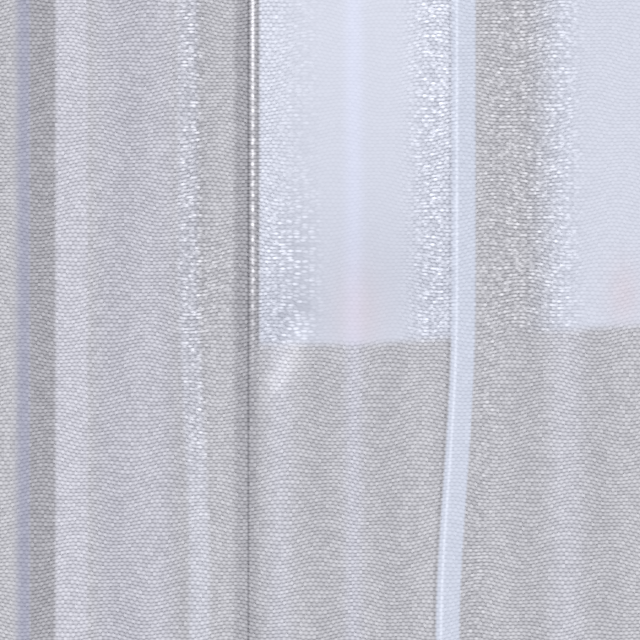
Give the GLSL for this texture, as a WebGL 1 fragment shader.

```glsl
precision highp float;
// Sheer woven curtain hanging in vertical folds before a bright window.
// Soft bands give the folds, a sloping horizon splits sky from ground,
// and a staggered thread pattern with cellular glints gives the cloth.

#define THREAD_ROWS 170.0
#define THREAD_COLS 118.0
#define WEAVE_DEPTH 0.085
#define GLINT_GAIN 0.20
#define HORIZON 0.46
#define CLOTH vec3(0.742, 0.742, 0.768)
#define SKY vec3(0.835, 0.850, 0.905)
#define FOLD_LIGHT vec3(0.825, 0.850, 0.915)
#define SHADE vec3(0.640, 0.638, 0.665)

uniform vec2 u_resolution;

float hash(vec2 p) {
  vec3 q = fract(vec3(p.xyx) * 0.1031);
  q += dot(q, q.yzx + 33.33);
  return fract((q.x + q.y) * q.z);
}

// Soft-edged strip from a to b.
float band(float x, float a, float b, float soft) {
  return smoothstep(a - soft, a + soft, x) * (1.0 - smoothstep(b - soft, b + soft, x));
}

// Thin bright or dark thread centred on c.
float thread(float x, float c, float width) {
  float d = (x - c) / width;
  return exp(-d * d);
}

float blob(vec2 p, vec2 c, vec2 size) {
  vec2 d = (p - c) / size;
  return exp(-dot(d, d));
}

// Distance-based cell highlights: one jittered short fibre per cell.
float fibres(vec2 p) {
  vec2 cell = floor(p);
  float glow = 0.0;
  for (int i = -1; i <= 1; i++) {
    for (int j = -1; j <= 1; j++) {
      vec2 c = cell + vec2(float(i), float(j));
      vec2 site = c + 0.2 + 0.6 * vec2(hash(c), hash(c + 41.0));
      glow = max(glow, hash(c + 87.0) * (1.0 - smoothstep(0.1, 0.65, length(p - site))));
    }
  }
  return glow;
}

// Alternating thread bumps, bent by layered sines; range about -1 to 1.
float weave(vec2 p) {
  float bend = sin(p.x * 31.0 + p.y * 9.0) + 0.6 * sin(p.x * 67.0 - p.y * 23.0);
  vec2 q = vec2(p.x * THREAD_COLS + 0.25 * sin(p.y * 27.0 + p.x * 8.0),
                p.y * THREAD_ROWS + 0.7 * bend);
  float row = floor(q.y);
  float stagger = sin(6.2832 * (q.x + 0.5 * mod(row, 2.0)));
  float across = cos(6.2832 * (q.y - row - 0.5));
  return 0.6 * across + 0.5 * stagger + 0.7 * (hash(floor(q)) - 0.5);
}

void main() {
  vec2 p = gl_FragCoord.xy / u_resolution;
  float x = p.x;
  float y = p.y;
  float lean = 0.025 * pow(1.0 - smoothstep(0.0, 0.58, y), 1.3);
  float foldX = x + lean;
  float innerX = x - 0.018 * (1.0 - smoothstep(0.1, 0.6, y));
  vec3 color = CLOTH + 0.012 * sin(x * 58.0 + sin(y * 5.0));

  // Window light above the sloping horizon.
  float horizon = HORIZON + 0.07 * max(x - 0.57, 0.0);
  float sky = smoothstep(horizon - 0.008, horizon + 0.012, y);
  float pane = band(x, 0.405, 0.712, 0.006);
  float rightPane = smoothstep(0.81, 0.89, x);
  color = mix(color, SKY, sky * max(pane, rightPane));
  color += 0.018 * sky * pane * smoothstep(0.62, 1.0, y);
  color -= 0.045 * sky * blob(p, vec2(0.45, 0.49), vec2(0.06, 0.06));
  color -= 0.025 * sky * blob(p, vec2(0.60, 0.56), vec2(0.15, 0.10));
  color = mix(color, vec3(0.85, 0.81, 0.85), 0.6 * sky *
      (blob(p, vec2(0.56, 0.51), vec2(0.035, 0.07)) + blob(p, vec2(0.975, 0.54), vec2(0.025, 0.05))));
  color += vec3(0.02, 0.022, 0.04) * band(x, 0.54, 0.565, 0.012);

  // Left folds: shadow gutter, pale overlap and inner pleat.
  color = mix(color, vec3(0.66, 0.665, 0.735), band(x, 0.027, 0.05, 0.009));
  color = mix(color, SHADE + 0.02, band(x, 0.047, 0.087, 0.003));
  color = mix(color, vec3(0.80, 0.80, 0.845), 0.85 * band(x, 0.087, 0.137, 0.005));
  color += vec3(0.01, 0.01, 0.025) * band(x, 0.15, 0.27, 0.02);
  color += vec3(0.055, 0.06, 0.075) * band(innerX, 0.278, 0.309, 0.006);
  color = mix(color, SHADE, 0.85 * band(x, 0.367, 0.402, 0.006) * mix(0.6, 1.0, smoothstep(0.15, 0.55, y)));

  // Faint pleats below the window and a curved pale reflection.
  color += vec3(0.03, 0.032, 0.045) * (1.0 - sky) *
      (band(x, 0.42, 0.455, 0.02) + 0.8 * band(x, 0.86, 0.91, 0.02));
  float arc = 0.475 - 1.6 * pow(max(0.52 - y, 0.0), 1.7);
  color += 0.07 * thread(x, arc, 0.02) * band(y, 0.38, 0.50, 0.025) * smoothstep(0.40, 0.42, x);

  // Right fold, leaning left near the hem, with its shaded neighbour.
  color = mix(color, CLOTH + 0.01, band(foldX, 0.745, 0.82, 0.008) * sky);
  color = mix(color, FOLD_LIGHT, 0.9 * band(foldX, 0.706, 0.743, 0.003));
  color += 0.07 * thread(foldX, 0.714, 0.0025) - 0.07 * thread(foldX, 0.703, 0.003);

  // Cloth texture: calm in open sky, glittering near the bright edges.
  float calm = sky * max(band(x, 0.44, 0.65, 0.04), 0.8 * smoothstep(0.84, 0.92, x));
  calm = max(calm, 0.7 * band(foldX, 0.706, 0.743, 0.004));
  calm = max(calm, 0.5 * band(x, 0.02, 0.047, 0.01));
  color += WEAVE_DEPTH * (1.0 - 0.82 * calm) * weave(p);
  float glint = sky * (band(x, 0.41, 0.49, 0.03) * (1.0 - 0.65 * smoothstep(0.6, 0.75, y))
      + band(foldX, 0.65, 0.703, 0.03) + 0.8 * band(x, 0.755, 0.90, 0.03));
  glint += band(innerX, 0.278, 0.318, 0.012) * smoothstep(0.1, 0.4, y);
  glint += 0.7 * blob(p, vec2(0.34, 0.56), vec2(0.03, 0.10));
  glint += 0.5 * band(foldX, 0.75, 0.785, 0.015) * (1.0 - sky);
  color += GLINT_GAIN * glint * (fibres(p * vec2(85.0, 190.0)) - 0.28);

  // Bright stitched edge beside the window, fading downward.
  float stitch = 0.65 + 0.35 * sin(y * 330.0 + 2.0 * sin(y * 43.0));
  stitch = mix(stitch, 1.0, smoothstep(0.8, 0.95, y));
  color += 0.33 * stitch * smoothstep(0.34, 0.65, y) * thread(x, 0.395, 0.0028);
  color -= 0.12 * thread(x, 0.388, 0.002) + 0.08 * sky * thread(x, 0.403, 0.002);
  gl_FragColor = vec4(clamp(color, 0.0, 1.0), 1.0);
}
```
